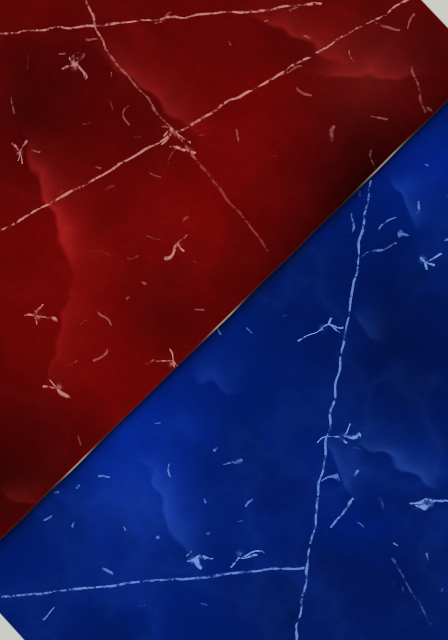
A WebGL 1 fragment shader for this texture:

```glsl
precision highp float;
// Two sheets of crumpled paper, red above blue, meeting along a diagonal seam.
// Light pools and noise shade them, one-sided ramps make facets, and wobbling
// broken segments make the worn creases and flecks.
uniform vec2 u_resolution;

const vec3 RED = vec3(.385, .022, .022);
const vec3 BLUE = vec3(.012, .108, .425);
const vec3 RED_SHEEN = vec3(.48, .20, .19);
const vec3 BLUE_SHEEN = vec3(.22, .32, .42);
const vec3 RED_WEAR = vec3(.80, .58, .56);
const vec3 BLUE_WEAR = vec3(.52, .66, .92);
const vec3 BACKING = vec3(.8, .8, .78);
const vec3 GLINT = vec3(.72, .66, .58);
const vec2 SEAM_START = vec2(0., .156);
const vec2 SEAM_NORMAL = vec2(-.7007, .7135);
const float CREASE_WIDTH = .0014;
const float FACET_WIDTH = .025;
const float BURST_SIZE = .026;
const float FLECK_CELL = .052;
const float GRAIN = .16;

vec2 p, creaseP, facetP, crackP;   // canvas point and its warped versions
float pixel, gaps;                 // pixel size, noise that breaks lines
float shade, sheen, wear;          // layers of the current sheet

float hash(vec2 v) { return fract(sin(dot(v, vec2(127.1, 311.7))) * 43758.55); }

float noise(vec2 v) {
  vec2 i = floor(v), f = fract(v), e = vec2(1., 0.);
  f = f * f * (3. - 2. * f);
  return mix(mix(hash(i), hash(i + e), f.x),
             mix(hash(i + e.yx), hash(i + e.xx), f.x), f.y);
}

float fbm(vec2 v) {
  float sum = 0., amp = .5;
  for (int i = 0; i < 5; i++) {
    sum += amp * noise(v);
    v = mat2(1.6, 1.2, -1.2, 1.6) * v + 7.3;
    amp *= .5;
  }
  return sum;
}

float pool(float x, float y, float r) {
  vec2 d = (p - vec2(x, y)) / r;
  return exp(-dot(d, d));
}

// Worn line from a to b, broken by the gap noise
float scratch(vec2 v, vec2 a, vec2 b) {
  vec2 d = v - a, ba = b - a;
  float dist = length(d - ba * clamp(dot(d, ba) / dot(ba, ba), 0., 1.));
  float width = CREASE_WIDTH * (.45 + gaps);
  return (1. - smoothstep(width - .5 * pixel, width + pixel, dist)) * smoothstep(.12, .6, gaps);
}

void fold(float ax, float ay, float bx, float by, float strength) {
  wear = max(wear, strength * scratch(creaseP, vec2(ax, ay), vec2(bx, by)));
}

// Light starting sharply on a line and fading to its left
void facet(float ax, float ay, float bx, float by, float light) {
  vec2 d = facetP - vec2(ax, ay), ba = vec2(bx - ax, by - ay);
  float t = dot(d, ba) / dot(ba, ba);
  float s = dot(d, vec2(-ba.y, ba.x)) / length(ba);
  sheen += light * smoothstep(-.2, .3, t) * (1. - smoothstep(.7, 1.2, t))
         * smoothstep(-.006, .003, s) * exp(-max(s, 0.) / FACET_WIDTH);
}

// Cluster of cracks round a crumpled point
void burst(float x, float y) {
  vec2 c = vec2(x, y);
  for (int i = 0; i < 4; i++) {
    float k = hash(c * 91. + float(i)), ang = k * 6.283;
    vec2 arm = vec2(cos(ang), .7 * sin(ang)) * BURST_SIZE * (.4 + fract(k * 17.));
    wear = max(wear, scratch(crackP, c, c + arm));
  }
  wear = max(wear, .8 * pool(x, y, BURST_SIZE * .17) * smoothstep(.2, .6, gaps));
}

// Short random scratches, at most one per cell, in patches
void flecks(float seed, float strength) {
  float m = 0.;
  vec2 cell = floor(crackP / FLECK_CELL);
  for (int j = -1; j <= 1; j++) for (int i = -1; i <= 1; i++) {
    vec2 id = cell + vec2(i, j), key = id + seed;
    float k = hash(key), ang = hash(key + 9.1) * 6.283;
    vec2 c = (id + vec2(hash(key + 1.3), hash(key + 5.9))) * FLECK_CELL;
    vec2 arm = vec2(cos(ang), sin(ang)) * (.002 + .013 * k * k);
    m = max(m, scratch(crackP, c - arm, c + arm) * step(.5, hash(key + 12.4)));
  }
  wear = max(wear, strength * m * smoothstep(.36, .56, noise(p * 8. + seed)));
}

void main() {
  p = gl_FragCoord.xy / u_resolution.y;
  pixel = 1. / u_resolution.y;
  gaps = .6 * noise(p * 130.) + .4 * noise(p * 330.);
  vec2 bend = vec2(noise(p * 45.), noise(p * 45. + 31.)) - .5;
  creaseP = p + bend * .006; facetP = p + bend * .016; crackP = p + bend * .018;
  float seam = dot(p - SEAM_START, SEAM_NORMAL) + .0015 * (noise(p * 22.) - .5);
  float rumple = .69 + .55 * fbm(p * 5. + 2. * fbm(p * 3.));
  float ridge = pow(1. - abs(2. * fbm(p * 6.5 + 11.) - 1.), 7.);
  float grain = 1. + GRAIN * (fbm(mat2(.8, -.6, .6, .8) * p * vec2(170., 260.)) - .5);

  // Red sheet
  shade = rumple + .22 * pool(.38, .74, .13) + .12 * pool(.18, .48, .12)
    - .38 * pool(.54, .73, .11) - .35 * pool(0., .27, .13) - .28 * pool(.25, .52, .07)
    - .25 * pool(.68, .91, .09) - .2 * pool(.05, .87, .12);
  sheen = .2 * pool(.57, .89, .08) + .05 * ridge;
  facet(.04, .78, .115, .58, .42); facet(.16, .92, .30, .80, .34);
  facet(.39, .98, .53, .905, .34); facet(.49, .885, .66, .88, .28);
  facet(.115, .55, .07, .40, .22); facet(0., .23, .06, .215, .2);
  wear = 0.;
  fold(0., .947, .137, .96, 1.); fold(.137, .96, .5, .994, 1.);
  fold(0., .638, .273, .792, 1.); fold(.273, .792, .64, 1., 1.);
  fold(.135, 1., .163, .925, .9); fold(.163, .925, .312, .746, .6);
  fold(.312, .746, .417, .609, .4); fold(.645, .893, .663, .825, .5);
  burst(.03, .762); burst(.273, .792); burst(.268, .432); burst(.092, .395);
  burst(.28, .616); burst(.117, .895); burst(.06, .505); burst(.297, .764);
  flecks(3.7, .55);
  vec3 red = mix(RED * shade * grain + RED_SHEEN * sheen, RED_WEAR, .85 * wear);

  // Blue sheet
  shade = rumple + .28 * pool(.21, .31, .12) + .22 * pool(.62, .73, .09)
    - .16 * pool(.62, .44, .12) - .2 * pool(.62, .1, .14);
  sheen = .12 * pool(.21, .22, .08) + .1 * ridge;
  facet(.615, .72, .65, .65, .32); facet(.565, .31, .675, .24, .42);
  facet(.225, .28, .30, .12, .28); facet(.51, .31, .55, .22, .28);
  facet(.55, .51, .59, .46, .24); facet(.30, .415, .375, .385, .22);
  wear = 0.;
  fold(.579, .716, .521, .375, .9); fold(.521, .375, .462, 0., .9);
  fold(0., .068, .475, .115, .9); fold(.612, .128, .673, .026, .4);
  fold(.55, .22, .517, .178, .9); fold(.565, .6, .62, .62, .8);
  burst(.505, .487); burst(.535, .317); burst(.66, .595);
  burst(.672, .213); burst(.3, .125); burst(.375, .135);
  flecks(19., .75);
  vec3 blue = mix(BLUE * shade * grain + BLUE_SHEEN * sheen, BLUE_WEAR, .85 * wear);

  // Seam shadow and glints
  blue *= 1. - .75 * exp(min(seam, 0.) / .006);
  red *= 1. - .35 * exp(-max(seam, 0.) / .022) * smoothstep(.25, .55, p.x);
  vec3 col = mix(blue, red, smoothstep(-pixel, pixel, seam));
  float glint = pool(.12, .274, .035) + pool(.35, .5, .035) + pool(.6, .745, .045);
  float lip = 1. - smoothstep(.0004, .0004 + 1.5 * pixel, abs(seam));
  col = mix(col, GLINT, lip * min(.85 * glint + .1, .8));

  // Backing at two cut corners
  float cut = max(.043 - 1.1 * p.x - p.y, 1.05 * p.x + p.y - 1.69);
  col = mix(col, BACKING, smoothstep(-pixel, 2. * pixel, cut));
  gl_FragColor = vec4(clamp(col, 0., 1.), 1.);
}
```
